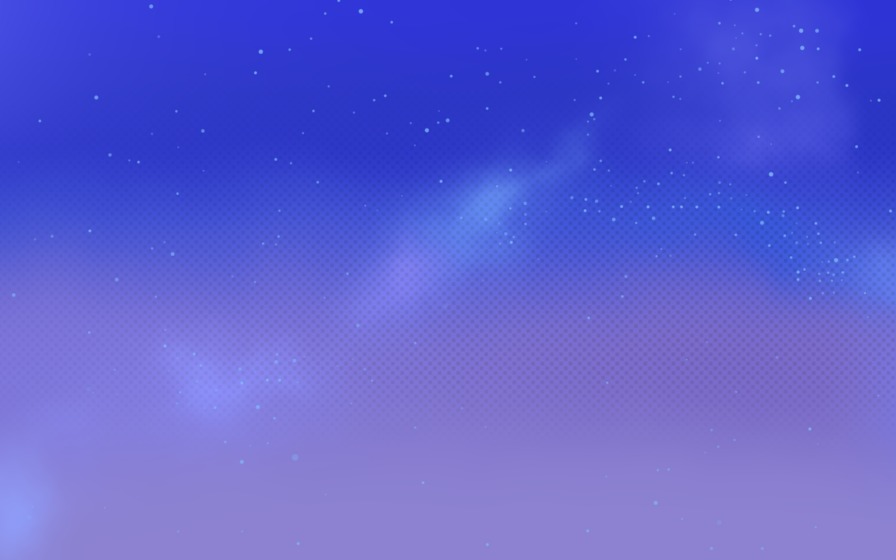
This background is drawn by a WebGL 1 fragment shader. Its source:

```glsl
precision highp float;
// Twilight sky: a blue to lavender gradient crossed by a diagonal band of
// soft nebula glows, with a faint halftone screen and scattered stars.
// Glows are rotated Gaussians bent by gradient noise; stars sit in jittered cells.
uniform vec2 u_resolution;

vec2 hash2(vec2 p) {
  vec2 k = vec2(dot(p, vec2(127.1, 311.7)), dot(p, vec2(269.5, 183.3)));
  return fract(sin(k) * 43758.5);
}

float cornerSlope(vec2 cell, vec2 corner, vec2 f) {
  return dot(hash2(cell + corner) * 2.0 - 1.0, f - corner);
}

float gradientNoise(vec2 p) {
  vec2 i = floor(p), f = fract(p);
  vec2 u = f * f * f * (f * (f * 6.0 - 15.0) + 10.0);
  return mix(
    mix(cornerSlope(i, vec2(0, 0), f), cornerSlope(i, vec2(1, 0), f), u.x),
    mix(cornerSlope(i, vec2(0, 1), f), cornerSlope(i, vec2(1, 1), f), u.x), u.y);
}

float fbm(vec2 p) {
  float sum = 0.0, amp = 0.6;
  for (int i = 0; i < 4; i++) {
    sum += amp * gradientNoise(p);
    p = p * 2.03 + 7.1;
    amp *= 0.5;
  }
  return sum;
}

// Gaussian glow with its long axis turned by the given angle
float glow(vec2 p, vec2 center, vec2 radius, float angle) {
  float c = cos(angle), s = sin(angle);
  vec2 d = p - center;
  vec2 q = vec2(c * d.x + s * d.y, c * d.y - s * d.x) / radius;
  return exp(-dot(q, q));
}

vec3 skyGradient(vec2 p) {
  vec3 col = mix(vec3(0.55, 0.51, 0.82), vec3(0.48, 0.43, 0.79), smoothstep(0.08, 0.40, p.y));
  col = mix(col, vec3(0.24, 0.31, 0.82), smoothstep(0.36, 0.64, p.y));
  col = mix(col, vec3(0.17, 0.21, 0.77), smoothstep(0.58, 0.75, p.y));
  col = mix(col, vec3(0.18, 0.20, 0.84), smoothstep(0.80, 1.0, p.y));
  col = mix(col, vec3(0.31, 0.34, 0.91), 0.7 * exp(-3.5 * p.x) * smoothstep(0.55, 1.0, p.y));
  col = mix(col, vec3(0.49, 0.47, 0.88), 0.7 * glow(p, vec2(0.05, 0.34), vec2(0.7, 0.17), 0.1));
  return mix(col, vec3(0.45, 0.38, 0.75), 0.55 * glow(p, vec2(1.32, 0.33), vec2(0.38, 0.13), 0.0));
}

vec3 addNebula(vec3 col, vec2 p) {
  float wisps = fbm(p * 7.0 + 3.0);
  vec2 q = p + 0.08 * vec2(fbm(p * 6.0), fbm(p * 6.0 + 19.0));
  float body = clamp(0.97 + 0.9 * wisps, 0.0, 1.3);
  // Cloud at the upper right, with a brighter lower rim
  float cloud = 0.6 * glow(q, vec2(1.37, 0.83), vec2(0.17, 0.15), 0.0)
              + 0.4 * glow(q, vec2(1.31, 0.97), vec2(0.16, 0.14), 0.0)
              + 0.4 * glow(q, vec2(1.36, 0.735), vec2(0.18, 0.045), 0.0);
  cloud *= 1.0 - smoothstep(1.48, 1.56, q.x);
  col = mix(col, vec3(0.31, 0.34, 0.87), clamp(cloud * body, 0.0, 1.0));
  // Blue arc falling to the right edge
  float arc = 0.55 * glow(q, vec2(1.20, 0.61), vec2(0.21, 0.065), -0.1)
            + 0.6 * glow(q, vec2(1.45, 0.55), vec2(0.16, 0.06), -0.5);
  col = mix(col, vec3(0.21, 0.34, 0.84), clamp(arc * body, 0.0, 1.0));
  col = mix(col, vec3(0.38, 0.50, 0.93), 0.8 * body * glow(q, vec2(1.59, 0.49), vec2(0.10, 0.07), -0.6));
  col = mix(col, vec3(0.46, 0.47, 0.90), 0.6 * glow(q, vec2(1.62, 0.28), vec2(0.08, 0.13), 0.0));
  // Diagonal band: blue core, violet middle, pale lower end
  float core = 0.7 * glow(q, vec2(0.88, 0.615), vec2(0.11, 0.065), 0.7)
             + 0.25 * glow(q, vec2(0.99, 0.70), vec2(0.11, 0.03), 0.7)
             + 0.3 * glow(q, vec2(0.80, 0.57), vec2(0.20, 0.09), 0.7);
  col = mix(col, vec3(0.37, 0.52, 0.92), clamp(core * body, 0.0, 1.0));
  col = mix(col, vec3(0.51, 0.50, 0.94), 0.75 * body * glow(q, vec2(0.72, 0.485), vec2(0.10, 0.06), 0.5));
  float puffs = 0.7 * glow(q, vec2(0.35, 0.345), vec2(0.09, 0.055), 0.0)
              + 0.55 * glow(q, vec2(0.48, 0.33), vec2(0.10, 0.04), 0.3)
              + 0.35 * glow(q, vec2(0.40, 0.26), vec2(0.20, 0.08), 0.2)
              + 0.35 * glow(q, vec2(0.12, 0.22), vec2(0.15, 0.07), 0.7);
  col = mix(col, vec3(0.54, 0.55, 0.96), clamp(puffs * body, 0.0, 1.0));
  return mix(col, vec3(0.56, 0.62, 0.98), 0.8 * body * glow(q, vec2(0.02, 0.08), vec2(0.06, 0.11), 0.0));
}

// Chance that a cell at p holds a star, highest along the band
float starDensity(vec2 p) {
  return 0.03 + 0.12 * glow(p, vec2(0.85, 0.82), vec2(0.4, 0.16), 0.3)
    + 0.25 * glow(p, vec2(1.35, 0.88), vec2(0.2, 0.15), 0.0)
    + 1.0 * glow(p, vec2(0.90, 0.595), vec2(0.04, 0.04), 0.0)
    + 0.3 * glow(p, vec2(1.05, 0.72), vec2(0.10, 0.04), 0.8)
    + 0.45 * glow(p, vec2(1.22, 0.63), vec2(0.18, 0.05), -0.1)
    + 0.7 * glow(p, vec2(1.47, 0.53), vec2(0.13, 0.045), -0.7)
    + 0.5 * glow(p, vec2(0.44, 0.33), vec2(0.17, 0.04), 0.1);
}

float starLayer(vec2 p, float size, float radius, float abundance, float px) {
  vec2 cell = floor(p / size);
  vec2 pick = hash2(cell + size * 900.0);
  vec2 center = (cell + 0.2 + 0.6 * hash2(cell + 41.0)) * size;
  float r = radius * (0.6 + 0.6 * pick.y);
  float disc = 1.0 - smoothstep(max(r - px, 0.0), r + px, length(p - center));
  return disc * step(pick.x, abundance * starDensity(center)) * (0.3 + 0.7 * pick.y);
}

void main() {
  vec2 p = gl_FragCoord.xy / u_resolution.y;
  p.x *= 1.6 * u_resolution.y / u_resolution.x;
  float px = 1.0 / u_resolution.y;
  vec3 col = addNebula(skyGradient(p + vec2(0.0, 0.06 * fbm(p * 3.0))), p);
  // Staggered halftone screen, strongest right of the middle
  vec2 grid = p * 6.28318 / 0.0167;
  float dots = smoothstep(-0.3, 0.9, cos(grid.x) * cos(grid.y)) - 0.3;
  float screen = smoothstep(0.18, 0.36, p.y) * (1.0 - smoothstep(0.5, 0.9, p.y));
  col -= vec3(0.045, 0.035, 0.10) * dots * screen * smoothstep(-0.6, 0.9, p.x);
  // Fine and medium stars, then rare large ones in the lower sky
  float stars = starLayer(p, 0.022, 0.0021, 0.9, px) + starLayer(p, 0.037, 0.0032, 0.7, px);
  stars += 0.6 * starLayer(p, 0.12, 0.006, 1.2, px) * (1.0 - smoothstep(0.4, 0.5, p.y));
  col = mix(col, vec3(0.50, 0.72, 1.0), 0.85 * clamp(stars, 0.0, 1.0));
  gl_FragColor = vec4(col, 1.0);
}
```
